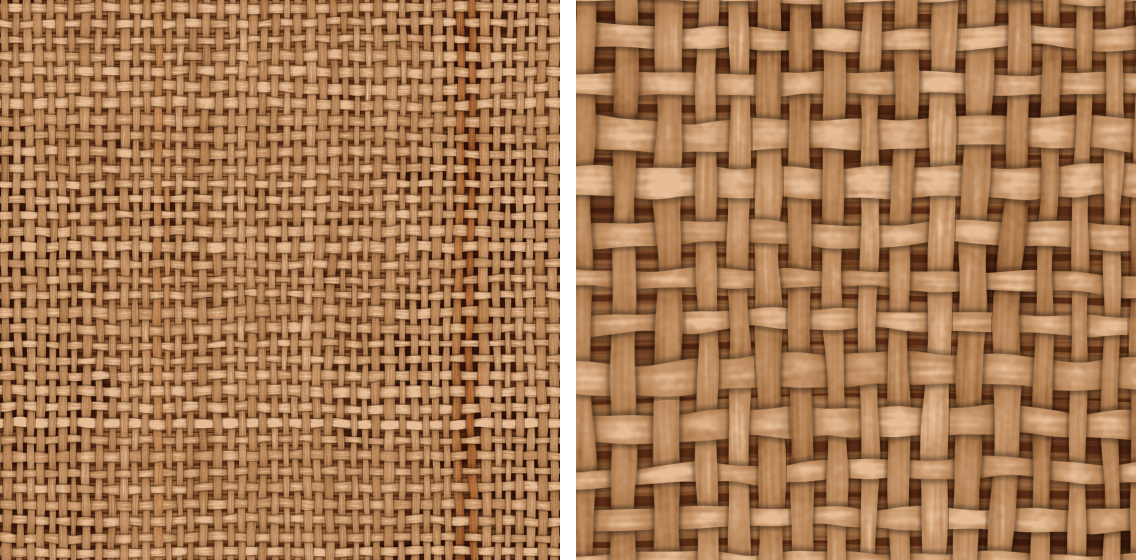
Left, the full canvas; right, a detail of the centre.
Give the GLSL for this texture, as a Shadertoy shader.

```glsl
// Draws a plain weave of tan raffia strands over dark gaps and loose brown backing fibres.

const float PI = 3.14159265;
const vec2 STRANDS = vec2(48.0, 35.0); // warp strands across, weft strands down

struct Strand {
    float edge; // signed distance past the strand edge, in cells
    float tone; // lightness offset from fibres, wear and rounding
};

// Two pseudo-random values from -1 to 1.
vec2 hash2(vec2 p) {
    vec3 q = fract(p.xyx * vec3(0.1031, 0.1030, 0.0973));
    q += dot(q, q.yzx + 33.33);
    return 2.0 * fract((q.xx + q.yz) * q.zy) - 1.0;
}

float gradientNoise(vec2 p) {
    vec2 i = floor(p), f = p - i;
    vec2 u = f * f * f * (f * (f * 6.0 - 15.0) + 10.0);
    vec2 e = vec2(0.0, 1.0);
    float low = mix(dot(hash2(i), f), dot(hash2(i + e.yx), f - e.yx), u.x);
    float high = mix(dot(hash2(i + e), f - e), dot(hash2(i + 1.0), f - 1.0), u.x);
    return 1.5 * mix(low, high, u.y);
}

float bump(float x, float center, float radius) {
    float d = (x - center) / radius;
    return exp(-d * d);
}

// Blends along six straw tones, from gap (0) to highlight (5).
vec3 strawColor(float tone) {
    vec3 tones[6] = vec3[6](
        vec3(0.18, 0.06, 0.03), vec3(0.42, 0.22, 0.10), vec3(0.57, 0.37, 0.21),
        vec3(0.69, 0.49, 0.31), vec3(0.77, 0.58, 0.41), vec3(0.90, 0.74, 0.59));
    vec3 color = tones[0];
    for (int i = 1; i < 6; i++) {
        color = mix(color, tones[i], clamp(tone - float(i - 1), 0.0, 1.0));
    }
    return color;
}

// Strand running along q.x, one per unit of q.y.
Strand makeStrand(vec2 q, float halfWidth, float seed) {
    float id = floor(q.y);
    vec2 random = hash2(vec2(id + 17.0, seed * 31.0));
    float lane = id * 7.37 + seed * 53.0;
    float shift = 0.06 * random.x + 0.13 * gradientNoise(vec2(q.x * 0.4, lane));
    float width = halfWidth * (1.0 + 0.25 * random.y)
                + 0.07 * gradientNoise(vec2(q.x * 0.7, lane + 20.0));
    width = clamp(width, 0.08, 0.47 - abs(shift));
    float across = q.y - id - 0.5 - shift;
    float fibre = gradientNoise(vec2(q.x * 0.6, q.y * 8.0 + seed * 40.0));
    float wear = gradientNoise(vec2(q.x * 0.3, lane + 40.0));
    float rounding = 0.35 - 0.8 * pow(across / width, 2.0);
    float tone = 0.35 * random.x + 0.8 * fibre + 0.8 * wear + max(rounding, -0.6);
    return Strand(abs(across) - width, tone);
}

float coverage(float edge, float softness) {
    return 1.0 - smoothstep(-softness, softness, edge);
}

// Lays a strand over a color, with a soft contact shadow beside it.
vec3 layStrand(vec3 under, vec3 color, float edge, float softness, float shadow) {
    under *= 1.0 - shadow * (1.0 - smoothstep(0.0, 0.16, edge));
    return mix(under, color, coverage(edge, softness));
}

void mainImage(out vec4 fragColor, in vec2 fragCoord) {
    vec2 uv = fragCoord / iResolution.xy;

    // Uneven spacing and slow bending of the cloth
    vec2 p = uv;
    p.x += 0.010 * gradientNoise(vec2(uv.x * 11.0, uv.y * 1.5));
    p.y += 0.007 * gradientNoise(vec2(uv.x * 3.0, uv.y * 9.0) + 40.0);
    vec2 q = p * STRANDS;
    vec2 softness = 0.8 * STRANDS / iResolution.xy;

    // Alternating crossings; positive means the weft lies on top
    float parity = 2.0 * mod(floor(q.x) + floor(q.y), 2.0) - 1.0;
    vec2 arch = parity * sin(PI * fract(q));
    Strand weft = makeStrand(q, 0.25, 1.0);
    Strand warp = makeStrand(q.yx, 0.32, 2.0);
    Strand backing = makeStrand(q * vec2(0.6, 2.0), 0.40, 3.0);

    // Loose patches open onto dark gaps, tight ones show brown backing
    float openness = 0.42 + 0.28 * cos(2.0 * PI * (uv.x - 0.92))
                   + 0.6 * gradientNoise(uv * vec2(5.0, 4.0) + 9.0)
                   + 0.5 * gradientNoise(vec2(uv.x * 9.0, q.y * 0.6));
    openness = smoothstep(0.25, 0.85, openness);
    vec3 gapColor = strawColor(0.7 * (1.0 - openness));
    vec3 backingColor = strawColor(1.9 + backing.tone - 0.9 * openness);
    float backingCover = coverage(backing.edge, 2.0 * softness.y);
    vec3 color = mix(gapColor, backingColor, backingCover * (1.0 - 0.9 * openness));

    // Strand colors: rusty warp bands and one pale weft strand
    float grain = 0.35 * gradientNoise(uv * 210.0);
    float rust = min(bump(uv.x, 0.835, 0.022) + 0.45 * bump(uv.x, 0.285, 0.014), 1.0);
    float pale = bump(p.y, 0.243, 0.010);
    float weftTone = 3.75 + weft.tone + 0.75 * arch.x + 0.8 * pale + grain;
    float warpTone = 3.1 + warp.tone - 0.45 * arch.y - 0.8 * rust + grain;
    vec3 weftColor = strawColor(weftTone);
    vec3 warpColor = strawColor(warpTone) * mix(vec3(1.0), vec3(1.0, 0.84, 0.66), rust);

    // Interlace the two directions
    bool weftOnTop = parity > 0.0;
    vec3 weftLast = layStrand(color, warpColor, warp.edge, softness.x, 0.30);
    weftLast = layStrand(weftLast, weftColor, weft.edge, softness.y, 0.30);
    vec3 warpLast = layStrand(color, weftColor, weft.edge, softness.y, 0.30);
    warpLast = layStrand(warpLast, warpColor, warp.edge, softness.x, 0.30);
    fragColor = vec4(weftOnTop ? weftLast : warpLast, 1.0);
}
```
